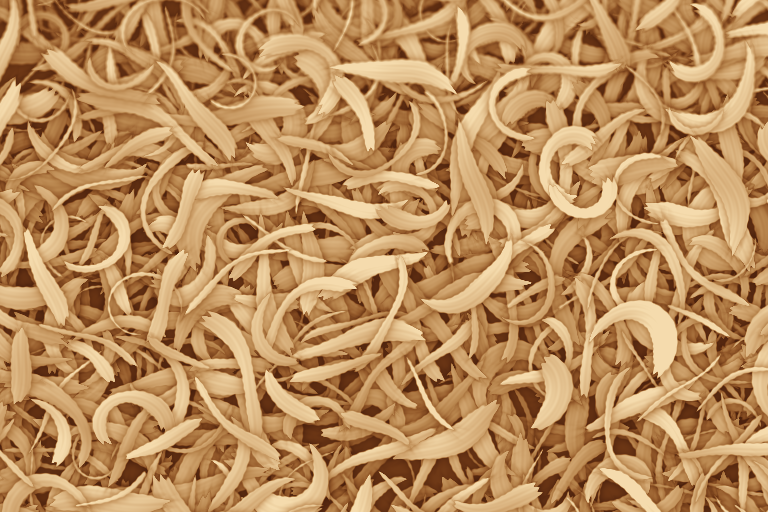
Write a Shadertoy shader that draws this texture.

```glsl
// A heap of pale, curled wood shavings with dark gaps between them.
// Layers of jittered cells each hold one bent, fibrous ribbon; layers are
// painted from deep to near, and every ribbon shades what lies below it.

const vec3 GAP    = vec3(0.25, 0.10, 0.04);
const vec3 UMBER  = vec3(0.42, 0.21, 0.08);
const vec3 BROWN  = vec3(0.59, 0.36, 0.17);
const vec3 TAN    = vec3(0.72, 0.52, 0.30);
const vec3 STRAW  = vec3(0.82, 0.65, 0.44);
const vec3 CREAM  = vec3(0.92, 0.80, 0.61);
const float TAU = 6.2832;
const int LAYERS = 12;

vec4 hash4(vec2 cell, float seed) {
    vec4 p = fract((cell.xyxy + seed * 17.3) * vec4(0.1031, 0.1030, 0.0973, 0.1099));
    p += dot(p, p.wzxy + 33.33);
    return fract((p.xxyz + p.yzzw) * p.zywx);
}

mat2 rotation(float angle) {
    float c = cos(angle), s = sin(angle);
    return mat2(c, -s, s, c);
}

// Tone 0 is the deepest gap, 1 is bright wood, a little more is a highlight
vec3 woodColor(float tone) {
    float t = tone * 5.0;
    vec3 color = mix(GAP, UMBER, clamp(t, 0.0, 1.0));
    color = mix(color, BROWN, clamp(t - 1.0, 0.0, 1.0));
    color = mix(color, TAN, clamp(t - 2.0, 0.0, 1.0));
    color = mix(color, STRAW, clamp(t - 3.0, 0.0, 1.0));
    return mix(color, CREAM, clamp(t - 4.0, 0.0, 1.4));
}

// Broad hollows in the heap, from layered sines
float hollow(vec2 p) {
    float waves = sin(p.x * 5.1 + 2.6 + sin(p.y * 4.3))
                + sin(p.y * 6.3 - p.x * 2.2 + 2.4)
                + 0.5 * sin(p.x * 11.0 + p.y * 9.0);
    return smoothstep(0.3, 1.9, waves);
}

// Coordinates along and across a strip bent into an arc
vec2 bend(vec2 p, float curl) {
    float radius = 1.0 / curl;
    vec2 q = vec2(p.x, radius - p.y);
    return vec2(atan(q.x, q.y) * radius, radius - length(q));
}

// Fine lengthwise grain
float fibres(vec2 s, float phase) {
    return 0.6 * sin(s.y * 61.0 + 1.5 * sin(s.x * 2.3 + phase) + phase)
         + 0.4 * sin(s.y * 113.0 + s.x * 3.0 + phase * 2.0);
}

// Paints one ribbon, with its soft shadow, over the tone below
float paintRibbon(float below, vec2 p, vec4 shape, vec4 look,
                  float depth, float blur, vec2 light) {
    float angle = TAU * shape.x;
    float phase = TAU * look.x;
    float curl = mix(0.15, 2.5, shape.y * shape.y);
    vec2 s = bend(rotation(angle) * p, curl);
    s.y += 0.045 * sin(s.x * 4.0 + phase);

    // Tapered, twisting outline with split ends
    float halfLength = mix(0.5, 1.05, shape.z);
    float u = s.x / halfLength;
    u += 0.09 * sin(s.y * 47.0 + phase) * sin(s.y * 23.0 + phase * 3.0);
    float twist = 0.74 + 0.26 * cos(s.x * 3.0 + TAU * look.z);
    float width = mix(0.022, 0.2, shape.w) * twist * sqrt(max(1.0 - u * u * u * u, 0.0));
    float edge = abs(s.y) - width;
    edge += 0.007 * sin(s.x * 37.0 + phase) * sin(s.x * 19.0);
    edge = max(edge, (abs(u) - 1.0) * halfLength);

    // Rounded light, grain and slow change along the strip
    float turn = angle + s.x * curl;
    vec2 normal = vec2(-sin(turn), cos(turn));
    float side = clamp(s.y / max(width, 0.012), -1.0, 1.0);
    float tone = mix(0.62, 0.98, depth) + 0.2 * (look.w - 0.5);
    tone += 0.09 * side * dot(normal, light);
    tone += 0.035 * fibres(s, phase) + 0.08 * cos(s.x * 2.6 + phase);

    float shadow = 0.34 * exp(-max(edge, 0.0) / 0.055);
    float cover = 1.0 - smoothstep(-blur, blur, edge);
    return mix(below * (1.0 - shadow), tone, cover);
}

// Paints one rotated grid of ribbons, one for each nearby cell
float paintLayer(float tone, vec2 uv, float seed, float depth, float soft) {
    float size = mix(0.11, 0.165, fract(seed * 0.618));
    mat2 turn = rotation(seed * 2.4);
    vec2 p = turn * uv / size;
    vec2 light = turn * vec2(-0.5, 0.85);
    vec2 home = floor(p);
    for (int j = -1; j <= 1; j++) {
        for (int i = -1; i <= 1; i++) {
            vec2 cell = home + vec2(i, j);
            vec4 shape = hash4(cell, seed);
            vec4 look = hash4(cell, seed + 41.0);
            vec2 center = cell + 0.25 + 0.5 * look.yz;
            float missing = 0.85 * depth * hollow((center * size) * turn);
            if (fract(look.y * 7.0 + look.w) > missing && length(p - center) < 1.3) {
                tone = paintRibbon(tone, p - center, shape, look, depth, soft / size, light);
            }
        }
    }
    return tone;
}

void mainImage(out vec4 fragColor, in vec2 fragCoord) {
    vec2 uv = fragCoord / iResolution.y;
    // The far, upper part is slightly out of focus
    float soft = max(mix(0.002, 0.005, smoothstep(0.65, 1.0, uv.y)), 0.7 / iResolution.y);
    float tone = 0.25;
    for (int n = 0; n < LAYERS; n++) {
        float depth = float(n) / float(LAYERS - 1);
        tone = paintLayer(tone, uv, float(n) + 1.0, depth, soft);
    }
    fragColor = vec4(woodColor(tone), 1.0);
}
```
